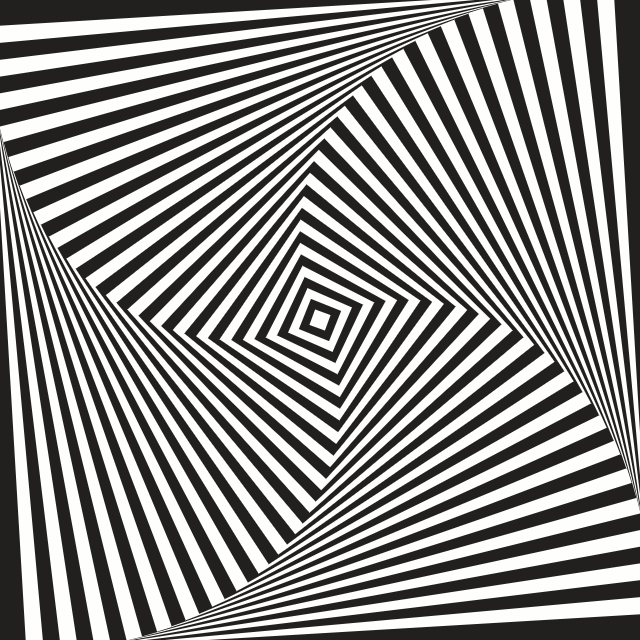
A Shadertoy shader for this background:

```glsl
// Draws a spiral tunnel of nested, steadily turning squares in black and white.

const int   SQUARE_COUNT    = 39;        // odd, so the first and last are white
const float INNER_HALF_SIDE = 0.01289;   // in canvas units
const float HALF_SIDE_STEP  = 0.01252;
const float INNER_TURN      = 20.1;      // degrees, clockwise
const float TURN_STEP       = 1.75;
const vec3  INK             = vec3(0.129, 0.127, 0.118);
const vec3  PAPER           = vec3(0.996, 0.996, 0.994);

// Turns the frame counterclockwise, so shapes drawn in it turn clockwise.
vec2 turnFrame(vec2 p, float angle) {
    float c = cos(angle), s = sin(angle);
    return vec2(c * p.x - s * p.y, s * p.x + c * p.y);
}

// Signed distance to the straight sides of a centred square.
float squareDistance(vec2 p, float halfSide) {
    vec2 a = abs(p);
    return max(a.x, a.y) - halfSide;
}

void mainImage(out vec4 fragColor, in vec2 fragCoord) {
    float canvas = min(iResolution.x, iResolution.y);
    vec2 p = (fragCoord - 0.5 * iResolution.xy) / canvas;

    // Paint from the largest square inward, alternating the two tones.
    float paper = 0.0;
    for (int i = SQUARE_COUNT - 1; i >= 0; i--) {
        float ring = float(i);
        float halfSide = INNER_HALF_SIDE + ring * HALF_SIDE_STEP;
        float angle = radians(INNER_TURN + ring * TURN_STEP);
        float dist = squareDistance(turnFrame(p, angle), halfSide);

        // Edge coverage spans one pixel.
        float coverage = clamp(0.5 - dist * canvas, 0.0, 1.0);
        float tone = 1.0 - mod(ring, 2.0);
        paper = mix(paper, tone, coverage);
    }

    fragColor = vec4(mix(INK, PAPER, paper), 1.0);
}
```
